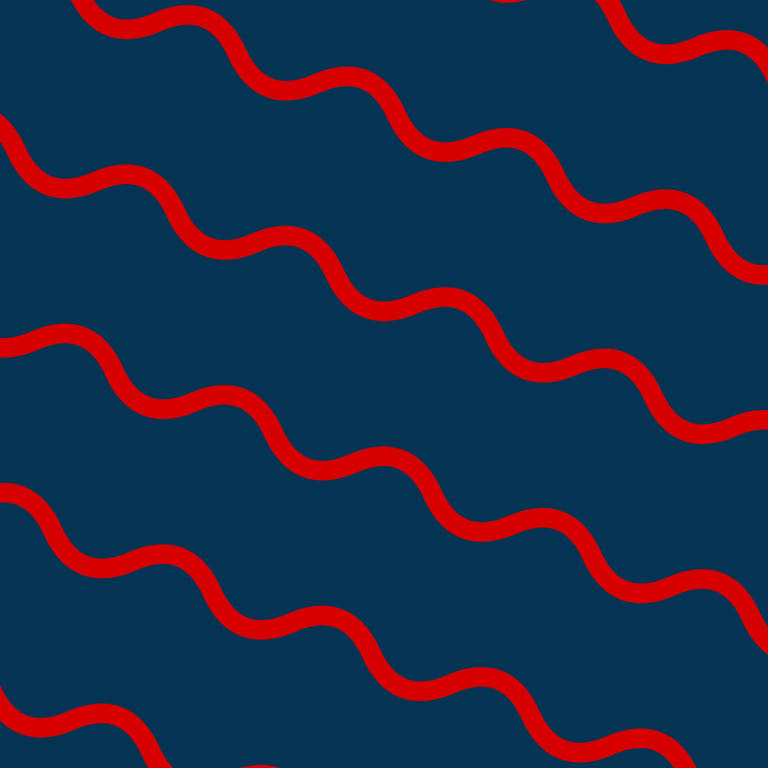
Reproduce this pattern procedurally as a Shadertoy shader.

```glsl
// Slanted rows of wavy red stripes on deep navy, on a rotated square grid.
// Each wave chains parabolic arches; a short Gauss-Newton search finds the
// nearest curve point, so the stroke keeps an even width along every bend.

const vec3 NAVY = vec3(0.02, 0.20, 0.33);
const vec3 RED = vec3(0.84, 0.0, 0.0);

const float REPEATS = 4.5;              // grid cells per canvas height
const float TILT = 0.368;               // downward slant of the rows, radians
const vec2 ANCHOR = vec2(0.5396, 0.6039); // a rising midpoint of one wave
const float AMPLITUDE = 0.1225;         // in grid cells
const float HALF_STROKE = 0.0575;       // in grid cells

// Turns a point clockwise by the given angle, into the frame of the rows.
vec2 toRowFrame(vec2 p, float angle) {
    float c = cos(angle), s = sin(angle);
    return vec2(c * p.x - s * p.y, s * p.x + c * p.y);
}

// Height (x) and slope (y) of a wave with period 1 made of parabolic arches.
vec2 archWave(float x, float amplitude) {
    float halfWave = x * 2.0;
    float side = mod(floor(halfWave), 2.0) < 0.5 ? 1.0 : -1.0;
    float t = 2.0 * fract(halfWave) - 1.0;
    return side * amplitude * vec2(1.0 - t * t, -8.0 * t);
}

// Distance from p to the wave, refined from the point straight above or below.
float waveDistance(vec2 p, float amplitude) {
    float x = p.x;
    for (int i = 0; i < 6; i++) {
        vec2 wave = archWave(x, amplitude);
        x -= (x - p.x + (wave.x - p.y) * wave.y) / (1.0 + wave.y * wave.y);
    }
    return length(p - vec2(x, archWave(x, amplitude).x));
}

// Coverage of a stroke, smoothed over about one pixel.
float strokeMask(float distanceToLine, float halfWidth, float pixel) {
    return 1.0 - smoothstep(-0.75 * pixel, 0.75 * pixel, distanceToLine - halfWidth);
}

void mainImage(out vec4 fragColor, in vec2 fragCoord) {
    vec2 canvas = fragCoord / iResolution.y;
    float pixel = REPEATS / iResolution.y;

    // Grid cells: x runs along a row, y repeats across the rows.
    vec2 cell = toRowFrame(canvas - ANCHOR, TILT) * REPEATS;
    cell.y = fract(cell.y + 0.5) - 0.5;

    float stripe = strokeMask(waveDistance(cell, AMPLITUDE), HALF_STROKE, pixel);
    fragColor = vec4(mix(NAVY, RED, stripe), 1.0);
}
```
